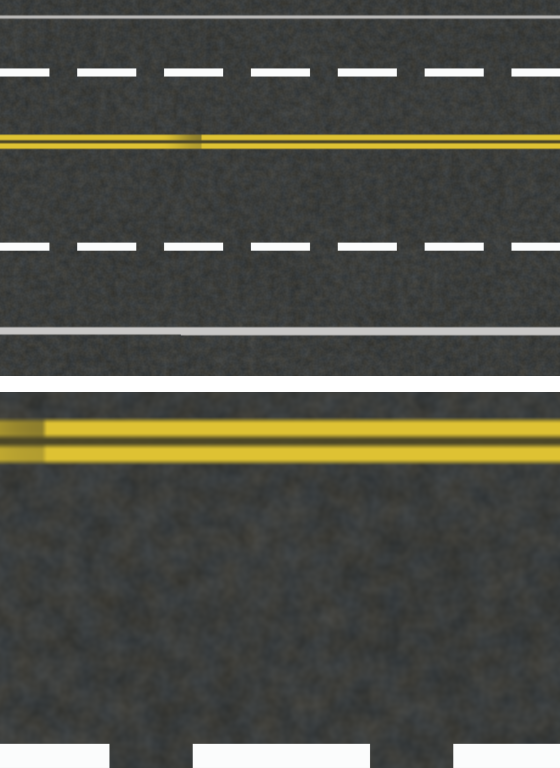
Top: the whole. Bottom: its middle third, enlarged.
Reproduce this texture procedurally as a Shadertoy shader.

```glsl
// A four-lane asphalt road from above: dashed lane marks, a double yellow
// centre line with a worn seam, and two pale edge lines. Bands are distance
// based; the asphalt is layered gradient noise. Lengths are in canvas heights.

#define DASH_PERIOD 0.2310
#define DASH_LENGTH 0.1572
#define DASH_CENTRE 0.2839
#define DASH_WIDTH 0.0215
#define YELLOW_Y 0.6230
#define YELLOW_GAP 0.0228
#define YELLOW_WIDTH 0.0145
#define SEAM_X 0.536
#define EDGE_SEAM_X 0.481
#define GRAIN 0.075

const vec3 ASPHALT = vec3(0.230, 0.238, 0.232);
const vec3 WHITE = vec3(0.985, 0.99, 0.99);
const vec3 EDGE_GREY = vec3(0.79, 0.785, 0.78);
const vec3 YELLOW = vec3(0.87, 0.76, 0.20);
const vec3 OLIVE = vec3(0.31, 0.285, 0.14);

vec2 hashGradient(vec2 cell) {
    vec3 q = fract(cell.xyx * vec3(0.1031, 0.1030, 0.0973));
    q += dot(q, q.yzx + 33.33);
    float angle = 6.28318 * fract((q.x + q.y) * q.z);
    return vec2(cos(angle), sin(angle));
}

float gradientNoise(vec2 p) {
    vec2 i = floor(p), f = fract(p);
    vec2 u = f * f * f * (f * (f * 6.0 - 15.0) + 10.0);
    float a = dot(hashGradient(i), f);
    float b = dot(hashGradient(i + vec2(1, 0)), f - vec2(1, 0));
    float c = dot(hashGradient(i + vec2(0, 1)), f - vec2(0, 1));
    float d = dot(hashGradient(i + vec2(1, 1)), f - vec2(1, 1));
    return mix(mix(a, b, u.x), mix(c, d, u.x), u.y);
}

// Coverage of a band around zero, with an edge blur
float band(float d, float width, float blur) {
    return 1.0 - smoothstep(-blur, blur, abs(d) - 0.5 * width);
}

vec3 asphalt(vec2 p) {
    float grain = 0.0, amplitude = 0.5, frequency = 35.0;
    for (int i = 0; i < 3; i++) {
        grain += amplitude * gradientNoise(p * frequency + float(i) * 17.3);
        amplitude *= 0.8;
        frequency *= 2.1;
    }
    float tint = gradientNoise(p * 55.0 + 71.0);
    float patches = gradientNoise(p * vec2(7.0, 5.0) + 9.0);
    return ASPHALT + GRAIN * grain + 0.012 * patches
         + tint * vec3(0.022, 0.003, -0.024);
}

// Rows of dashes repeating along x
float dashes(vec2 p, float y, float pixel) {
    float x = mod(p.x - DASH_CENTRE + 0.5 * DASH_PERIOD, DASH_PERIOD)
            - 0.5 * DASH_PERIOD;
    return band(x, DASH_LENGTH, pixel) * band(p.y - y, DASH_WIDTH, pixel);
}

void mainImage(out vec4 fragColor, in vec2 fragCoord) {
    vec2 p = fragCoord / iResolution.y;
    float pixel = 0.7 / iResolution.y;
    float soft = max(pixel, 0.0035);
    vec3 color = asphalt(p);

    // Solid edge lines; the lower one shifts slightly at its seam
    float shift = 0.001 * (1.0 - smoothstep(-pixel, pixel, p.x - EDGE_SEAM_X));
    float upperEdge = band(p.y - 0.9547, 0.0085, soft);
    float lowerEdge = band(p.y - 0.1190 - shift, 0.0215 - 2.0 * shift, soft);
    color = mix(color, EDGE_GREY - 0.06, upperEdge);
    color = mix(color, EDGE_GREY, lowerEdge);

    // Double yellow line over an olive strip, fading up to the seam
    float y = p.y - YELLOW_Y;
    float wear = smoothstep(SEAM_X - 0.11, SEAM_X, p.x)
               * (1.0 - smoothstep(-0.003, 0.003, p.x - SEAM_X));
    wear *= 0.30 + 0.25 * smoothstep(-0.01, 0.01, y);
    float lines = band(abs(y) - 0.5 * YELLOW_GAP, YELLOW_WIDTH, soft);
    color = mix(color, OLIVE, 0.85 * band(y, 0.037, soft));
    color = mix(color, YELLOW, lines * (1.0 - wear));

    // Crisp white lane dashes
    float marks = max(dashes(p, 0.8072, pixel), dashes(p, 0.3440, pixel));
    color = mix(color, WHITE, marks);

    fragColor = vec4(color, 1.0);
}
```
